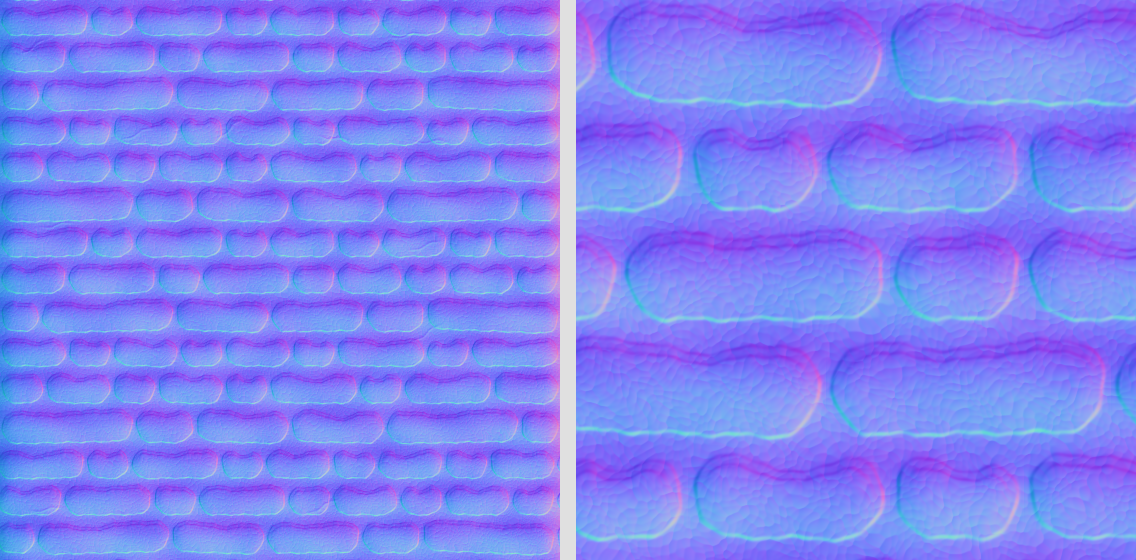
Left, the full canvas; right, a detail of the centre.
This texture map is drawn by a WebGL 2 fragment shader. Its source:

```glsl
#version 300 es
precision highp float;

uniform vec2 u_resolution;
out vec4 fragColor;

// Layout, in canvas units with y running down
const float COURSE_TOP = 0.0052;
const float COURSE_PERIOD = 0.3958;
const float LATE_SHIFT = 0.0075;
const float WIDTH_UNITS = 25.0;
const float ROW_EDGES[7] = float[7](0.0, 0.161, 0.326, 0.498, 0.655, 0.822, 1.0);
const float BRICKS[9] = float[9](4.0, 2.0, 4.0, 2.0, 3.0, 2.0, 3.0, 2.0, 3.0);
const float SLABS[6] = float[6](1.8, 6.0, 4.25, 4.25, 2.7, 6.0);
const vec2 JOINT = vec2(0.0045, 0.0068);

// Relief
const float RIM_WIDTH = 0.0013;
const float TOP_RIM = 0.27;
const float LOW_RIM = 0.72;
const float SHOULDER = 0.12;
const float END_SWELL = 0.13;
const float ROW_TILT = 0.2;
const float TILT_LEAD = 0.05;
const float BASE_TILT = 0.02;
const float DRIFT = 0.07;
const float GRAIN_CELLS = 230.0;
const float GRAIN_SLOPE = 0.19;
const float SCRATCH_CELLS = 6.0;
const float SCRATCH_CHANCE = 0.45;
const float SCRATCH_SLOPE = 0.5;
const float BLUE_GAIN = 0.982;

vec2 hash2(vec2 p) {
    return fract(sin(vec2(dot(p, vec2(127.1, 311.7)), dot(p, vec2(269.5, 183.3)))) * 43758.5);
}

float bell(float x) { return exp(-x * x); }

// Soft blend of the vectors from nearby cell points: slope of a leathery surface
vec2 cellSlope(vec2 p) {
    vec2 cell = floor(p), sum = vec2(0.0);
    float total = 0.0001;
    for (int y = -1; y <= 1; y++)
        for (int x = -1; x <= 1; x++) {
            vec2 id = cell + vec2(x, y);
            vec2 away = p - id - hash2(id);
            float weight = exp(-7.0 * dot(away, away));
            sum += away * weight;
            total += weight;
        }
    return sum / total;
}

// Rounded stone with a sagging top, tapered ends and uneven outline
float stoneDistance(vec2 p, vec2 halfSize, vec2 seed) {
    p += 0.0009 * vec2(sin(p.y * 190.0 + seed.x * 6.0),
        sin(p.x * 150.0 + seed.y * 9.0) + 0.5 * sin(p.x * 390.0 + seed.x * 20.0));
    p.y -= (seed.x - 0.4) * 0.07 * p.x;
    float across = (p.x - (seed.x - 0.5) * 0.4 * halfSize.x) / (0.28 * halfSize.x + 0.004);
    float sag = halfSize.y * mix(0.12, 0.55, seed.y) * bell(across);
    p.y -= sag * (1.0 - smoothstep(-halfSize.y, halfSize.y, p.y));
    float radius = min(halfSize.y * (p.y > 0.0 ? 1.0 : 0.85), halfSize.x * 0.8);
    vec2 q = abs(p) - halfSize + radius;
    return length(max(q, 0.0)) + min(max(q.x, q.y), 0.0) - radius;
}

// Sparse diagonal grooves
vec2 scratchSlope(vec2 p) {
    vec2 g = p * SCRATCH_CELLS, id = floor(g);
    vec2 seed = hash2(id + 31.0), place = hash2(id + 77.0);
    float angle = mix(-0.85, 0.25, seed.y);
    vec2 along = vec2(cos(angle), sin(angle)), normal = vec2(-along.y, along.x);
    vec2 away = g - id - mix(vec2(0.35), vec2(0.65), place);
    float t = dot(away, along);
    float s = (dot(away, normal) + 0.012 * sin(t * 25.0)) / 0.014;
    float fade = 1.0 - smoothstep(0.05, 0.25, abs(t));
    return normal * s * bell(s) * fade * step(seed.x, SCRATCH_CHANCE);
}

void main() {
    vec2 p = gl_FragCoord.xy / u_resolution;
    p.y = 1.0 - p.y;

    // Row within the repeating course
    float course = (p.y - COURSE_TOP) / COURSE_PERIOD;
    float v = fract(course);
    int row = 0;
    for (int i = 1; i < 6; i++) if (v >= ROW_EDGES[i]) row = i;
    float rowHeight = ROW_EDGES[row + 1] - ROW_EDGES[row];
    float phase = (v - ROW_EDGES[row]) / rowHeight;

    // Stone within the row; the lower three rows mirror the upper three
    int kind = row % 3;
    float u = p.x + LATE_SHIFT * step(2.0, course);
    float facing = row < 3 ? 1.0 : -1.0;
    u = fract(u * facing - (kind == 1 ? 3.0 / WIDTH_UNITS : 0.0)) * WIDTH_UNITS;
    float start = 0.0, width = 0.0, index = 0.0;
    int count = kind == 2 ? 6 : 9;
    for (int i = 0; i < count; i++) {
        width = kind == 2 ? SLABS[i % 6] : BRICKS[i];
        index = float(i);
        if (u < start + width || i == count - 1) break;
        start += width;
    }
    vec2 seed = hash2(vec2(index, row) + 3.0);
    vec2 local = vec2((u - start - 0.5 * width) * facing / WIDTH_UNITS,
        (phase - 0.5) * rowHeight * COURSE_PERIOD);
    vec2 halfSize = 0.5 * vec2(width / WIDTH_UNITS, rowHeight * COURSE_PERIOD) - JOINT;

    // Outline direction
    vec2 e = vec2(0.0006, 0.0);
    float d = stoneDistance(local, halfSize, seed);
    vec2 outward = vec2(stoneDistance(local + e.xy, halfSize, seed),
        stoneDistance(local + e.yx, halfSize, seed)) - d;
    outward /= max(length(outward), 1e-5);

    // Rim, inner shoulder, second ridge under the top, swollen ends
    float rimWidth = max(RIM_WIDTH, 0.65 / u_resolution.y);
    float wear = 0.85 + 0.25 * sin(p.x * 210.0 + 2.0 * sin(p.y * 170.0));
    float rim = mix(TOP_RIM, LOW_RIM, smoothstep(-1.0, 0.2, outward.y)) * wear * bell(d / rimWidth);
    float ridge = 0.23 * max(-outward.y, 0.0) * bell((d + 0.006) / rimWidth);
    float shoulder = SHOULDER * (1.0 - 0.35 * outward.y) * bell((d + 0.004) / 0.006);
    vec2 slope = outward * (rim + ridge + shoulder);
    slope.x += END_SWELL * outward.x * bell((d + 0.006) / 0.0095);

    // Broad row swell, slow drift, leathery grain, scratches
    slope.y += BASE_TILT - ROW_TILT * sin(6.2832 * (phase + TILT_LEAD));
    slope += DRIFT * sin(p.yx * vec2(43.0, 37.0) + 2.0 * sin(p * 29.0));
    vec2 warped = p + 0.002 * sin(p.yx * 140.0 + 3.0 * sin(p * 61.0));
    slope += GRAIN_SLOPE * cellSlope(warped * GRAIN_CELLS);
    slope += SCRATCH_SLOPE * scratchSlope(p);

    // Roll-off at the canvas borders
    slope.x += 0.62 * exp((p.x - 1.0) / 0.02) - 0.55 * exp(-p.x / 0.036);
    slope.y += 0.14 * exp((p.y - 1.0) / 0.025) - 0.24 * exp(-p.y / 0.025);

    vec3 encoded = 0.5 + 0.5 * normalize(vec3(slope, 1.0));
    fragColor = vec4(encoded * vec3(1.0, 1.0, BLUE_GAIN), 1.0);
}
```
